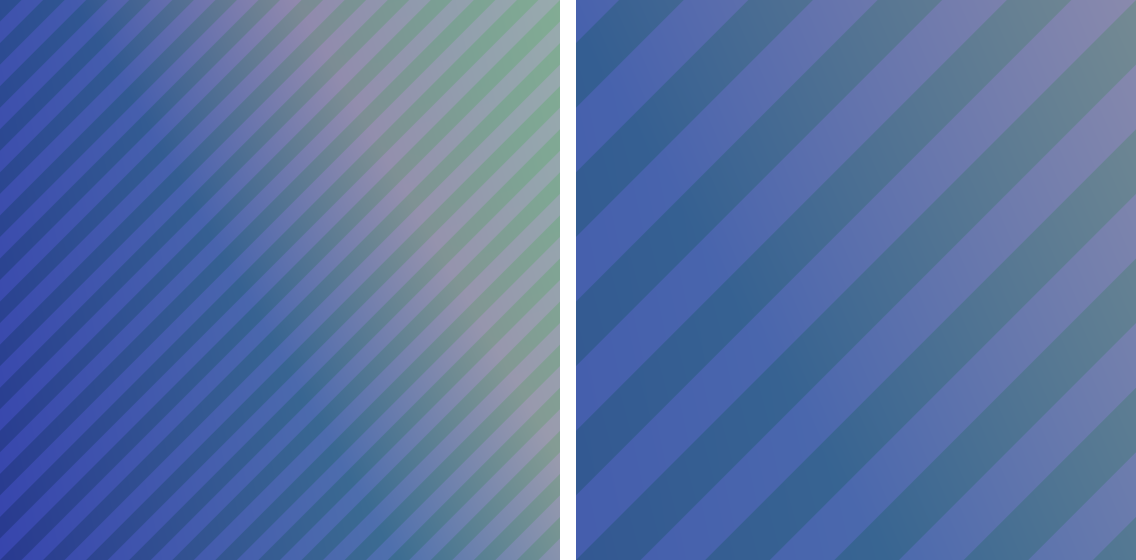
Left, the full canvas; right, a detail of the centre.
Give the GLSL for this pattern, as a three.js fragment shader.

```glsl
// Thirteen pairs of equal diagonal stripes rising to the right, lit by one
// slow blend from deep indigo through blue and mauve to sage green.
// Linear ramps along a 30 degree axis tint both stripe tones.
varying vec2 vUv;

// Linear ramp from 0 to 1 between two positions
float ramp(float start, float end, float t) {
  return clamp((t - start) / (end - start), 0.0, 1.0);
}

// Coverage of the darker half of each stripe pair, with smoothed edges
float darkStripe(vec2 uv) {
  float phase = 13.0 * (uv.x - uv.y);
  float fromCentre = abs(fract(phase + 0.25) - 0.5);
  float soft = 0.5 * fwidth(phase);
  return 1.0 - smoothstep(0.25 - soft, 0.25 + soft, fromCentre);
}

void main() {
  // Position along the tilted blend, 0 at lower left and 1 at upper right
  float t = dot(vUv, vec2(0.866, 0.5)) / 1.366;
  float mauve = ramp(0.45, 0.70, t);
  float sage = ramp(0.70, 0.86, t);

  // Lighter stripe tone
  vec3 light = vec3(0.215, 0.27, 0.68);
  light += vec3(0.08, 0.14, 0.0) * t + vec3(0.08, 0.15, 0.0) * vUv.x;
  light += vec3(0.25, 0.09, 0.0) * mauve + vec3(-0.03, 0.02, 0.0) * sage;

  // Darker stripes lose blue throughout and turn greener to the right
  vec3 shade = mix(vec3(0.055, 0.045, 0.115), vec3(0.085, -0.005, 0.10), ramp(0.0, 0.75, t));
  gl_FragColor = vec4(light - shade * darkStripe(vUv), 1.0);
}
```
